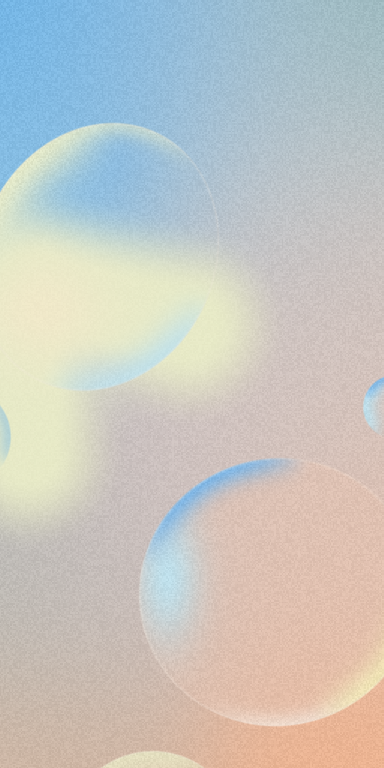
Give the GLSL for this background, as a WebGL 1 fragment shader.

```glsl
precision highp float;

uniform vec2 u_resolution;

#define GRAIN_CELLS 256.0
#define GRAIN_AMOUNT 0.055
#define SPOT_FALLOFF 7.0
#define GLOW_SOFTNESS 0.10
#define GLOW_BLEND 0.10
#define RIM_WIDTH 0.014
#define CREAM vec3(0.91, 0.92, 0.78)
#define WARM_CREAM vec3(0.95, 0.91, 0.79)
#define SKY vec3(0.47, 0.71, 0.91)
#define ICE vec3(0.74, 0.88, 0.93)
#define PEARL vec3(0.95, 0.91, 0.87)

float hash(vec2 p) {
  vec3 q = fract(vec3(p.xyx) * 0.1031);
  q += dot(q, q.yzx + 33.33);
  return fract((q.x + q.y) * q.z);
}

// Colour spot with its weight in alpha
vec4 spot(vec2 p, vec2 center, vec3 color) {
  vec2 d = p - center;
  return vec4(color, 1.0) * exp(-SPOT_FALLOFF * dot(d, d));
}

vec3 backdrop(vec2 p) {
  vec4 sum = spot(p, vec2(0.0, 2.0), vec3(0.41, 0.70, 0.91));
  sum += spot(p, vec2(0.40, 1.85), vec3(0.57, 0.74, 0.87));
  sum += spot(p, vec2(1.0, 1.95), vec3(0.59, 0.72, 0.74));
  sum += spot(p, vec2(0.0, 1.50), vec3(0.54, 0.75, 0.89));
  sum += spot(p, vec2(0.80, 1.60), vec3(0.75, 0.78, 0.80));
  sum += spot(p, vec2(1.0, 1.30), vec3(0.83, 0.76, 0.73));
  sum += spot(p, vec2(0.65, 0.95), vec3(0.81, 0.77, 0.76));
  sum += spot(p, vec2(0.0, 0.50), vec3(0.71, 0.73, 0.71));
  sum += spot(p, vec2(0.30, 0.60), vec3(0.80, 0.75, 0.75));
  sum += spot(p, vec2(0.95, 0.60), vec3(0.87, 0.75, 0.69));
  sum += spot(p, vec2(0.10, 0.0), vec3(0.82, 0.71, 0.63));
  sum += spot(p, vec2(0.95, 0.0), vec3(0.93, 0.70, 0.56));
  return sum.rgb / sum.a;
}

float capsule(vec2 p, vec2 a, vec2 b, float radius) {
  vec2 ab = b - a;
  float t = clamp(dot(p - a, ab) / dot(ab, ab), 0.0, 1.0);
  return length(p - a - ab * t) - radius;
}

float smoothMin(float a, float b, float k) {
  float h = max(k - abs(a - b), 0.0) / k;
  return min(a, b) - 0.25 * h * h * k;
}

// Bubble space: xy is the local position, z the radius with 1 at the edge
vec3 bubble(vec2 p, vec2 center, vec2 radii, float skew) {
  vec2 q = (p - center) / radii;
  return vec3(q, sqrt(max(dot(q, q) - skew * q.x * q.y, 1e-6)));
}

float coverage(vec3 b, float radius) {
  float edge = 1.2 / u_resolution.x;
  return 1.0 - smoothstep(-edge, edge, (b.z - 1.0) * radius);
}

// Light that hugs the inner edge around one angle
float arc(vec3 b, float angle, float spread, float depth) {
  vec2 dir = vec2(cos(angle), sin(angle));
  float facing = dot(b.xy, dir) / max(length(b.xy), 1e-3);
  float inset = (1.0 - b.z) / depth;
  return exp(-inset * inset) * smoothstep(cos(spread), 1.0, facing);
}

float rim(vec3 b) {
  float inset = (1.0 - b.z) / RIM_WIDTH;
  return exp(-inset * inset);
}

float softSpot(vec2 p, vec2 center, vec2 size) {
  vec2 d = (p - center) / size;
  return exp(-dot(d, d));
}

void main() {
  vec2 p = gl_FragCoord.xy / u_resolution * vec2(1.0, 2.0);
  vec3 color = backdrop(p);

  // Bent cream glow
  float across = capsule(p, vec2(0.10, 1.245), vec2(0.482, 1.154), 0.175);
  float down = capsule(p, vec2(0.07, 1.22), vec2(0.07, 0.82), 0.165);
  float glowDist = smoothMin(across, down, GLOW_BLEND);
  float glow = 1.0 - smoothstep(-GLOW_SOFTNESS, GLOW_SOFTNESS, glowDist);
  color = mix(color, CREAM, glow * 0.97);
  color = mix(color, WARM_CREAM, 0.8 * softSpot(p, vec2(0.11, 1.19), vec2(0.17, 0.14)));

  // Large upper bubble
  vec3 b = bubble(p, vec2(0.255, 1.331), vec2(0.313, 0.346), 0.25);
  vec3 tint = mix(color, SKY, 0.22 * softSpot(p, vec2(0.25, 1.57), vec2(0.13, 0.08)));
  tint = mix(tint, CREAM, 0.95 * arc(b, 2.45, 1.15, 0.30));
  tint = mix(tint, CREAM, 0.55 * arc(b, 1.45, 0.8, 0.10));
  tint = mix(tint, ICE, 0.85 * arc(b, -1.15, 0.95, 0.20));
  tint = mix(tint, PEARL, 0.28 * rim(b));
  color = mix(color, tint, coverage(b, 0.32));

  // Large lower bubble
  b = bubble(p, vec2(0.724, 0.458), vec2(0.362, 0.349), 0.04);
  tint = mix(color, vec3(0.89, 0.76, 0.69), 0.55);
  tint = mix(tint, ICE, 0.95 * softSpot(p, vec2(0.435, 0.50), vec2(0.085, 0.17)));
  tint = mix(tint, SKY, 0.95 * arc(b, 2.15, 0.85, 0.13));
  tint = mix(tint, PEARL, 0.65 * arc(b, -1.3, 0.9, 0.10));
  tint = mix(tint, vec3(0.94, 0.90, 0.70), 0.9 * arc(b, -0.6, 0.75, 0.16));
  tint = mix(tint, PEARL, 0.30 * rim(b));
  color = mix(color, tint, coverage(b, 0.355));

  // Small bubble at the right edge
  b = bubble(p, vec2(1.029, 0.94), vec2(0.083), 0.0);
  tint = mix(color, ICE, 0.95 * arc(b, 3.0, 1.5, 0.45));
  tint = mix(tint, SKY, 0.85 * arc(b, 2.1, 0.9, 0.25));
  color = mix(color, tint, coverage(b, 0.083));

  // Small bubble at the left edge
  b = bubble(p, vec2(-0.107, 0.862), vec2(0.135), 0.0);
  tint = mix(color, vec3(0.65, 0.80, 0.85), 0.8 * arc(b, 0.2, 0.9, 0.25));
  color = mix(color, tint, coverage(b, 0.135));

  // Bubble rising from the bottom edge
  b = bubble(p, vec2(0.398, -0.185), vec2(0.229), 0.0);
  tint = mix(color, vec3(0.90, 0.89, 0.76), 0.9 * arc(b, 1.7, 1.2, 0.35));
  tint = mix(tint, PEARL, 0.3 * rim(b));
  color = mix(color, tint, coverage(b, 0.229));

  // Film grain, calmer over the glow
  float grain = hash(floor(p * GRAIN_CELLS)) - 0.5;
  color += grain * GRAIN_AMOUNT * (1.0 - 0.65 * glow);

  gl_FragColor = vec4(clamp(color, 0.0, 1.0), 1.0);
}
```
